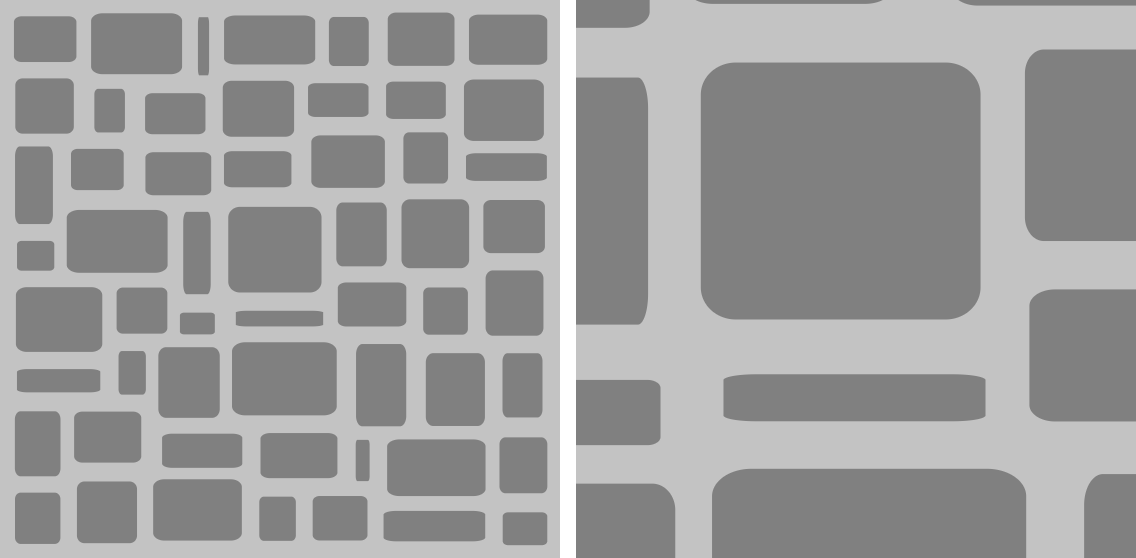
Left: the whole. Right: its middle third, enlarged.
This pattern is drawn by a Shadertoy shader. Its source:

```glsl
// Irregular paving of grey rounded rectangles with pale joints.

const vec2 GRID = vec2(7.0, 8.0);
const vec3 STONE = vec3(0.5);
const vec3 JOINT = vec3(0.765);

vec2 hash22(vec2 p) {
    vec3 q = fract(p.xyx * vec3(0.1031, 0.1030, 0.0973));
    q += dot(q, q.yzx + 33.33);
    return fract((q.xx + q.yz) * q.zy);
}

// Jittered lattice vertex; the outer frame stays straight.
vec2 vertex(vec2 id) {
    vec2 inner = step(0.5, id) * step(id, GRID - 0.5);
    vec2 jitter = (hash22(id + 17.0) * 2.0 - 1.0) * vec2(0.40, 0.36);
    return id + jitter * inner;
}

// Pinwheel tiling: even vertices carry vertical walls, odd ones horizontal.
void cellBounds(vec2 id, out vec2 lo, out vec2 hi) {
    vec2 a = vertex(id);
    vec2 b = vertex(id + vec2(1.0, 0.0));
    vec2 c = vertex(id + vec2(0.0, 1.0));
    vec2 d = vertex(id + 1.0);
    bool even = mod(id.x + id.y, 2.0) < 0.5;
    lo = even ? vec2(a.x, b.y) : vec2(c.x, a.y);
    hi = even ? vec2(d.x, c.y) : vec2(b.x, d.y);
}

// Approximate distance to a box whose elliptical corners follow its sides.
float roundedBox(vec2 p, vec2 halfSize) {
    vec2 radius = halfSize * 0.25;
    vec2 q = max((abs(p) - halfSize) / radius + 1.0, 0.0);
    float f = length(q);
    float slope = length(q / radius) / max(f, 1e-4);
    return (f - 1.0) / max(slope, 1e-3);
}

void mainImage(out vec4 fragColor, in vec2 fragCoord) {
    vec2 uv = fragCoord / iResolution.y;
    vec2 canvas = iResolution.xy / iResolution.y;
    float margin = 0.012;
    vec2 cellSize = (canvas - 2.0 * margin) / GRID;
    vec2 home = floor((uv - margin) / cellSize);

    // Walls wander by less than half a cell, so 3x3 neighbours suffice.
    float coverage = 0.0;
    for (int j = -1; j <= 1; j++) {
        for (int i = -1; i <= 1; i++) {
            vec2 id = home + vec2(i, j);
            if (any(lessThan(id, vec2(0.0))) || any(greaterThan(id, GRID - 0.5))) continue;

            vec2 lo, hi;
            cellBounds(id, lo, hi);

            // Uneven joints: each side is inset by its own amount.
            lo = margin + lo * cellSize + 0.010 + 0.0096 * hash22(id + 71.0);
            hi = margin + hi * cellSize - 0.010 - 0.0096 * hash22(id + 139.0);
            vec2 halfSize = max((hi - lo) * 0.5, 0.010);

            float dist = roundedBox(uv - (lo + hi) * 0.5, halfSize);
            coverage = max(coverage, clamp(0.5 - dist * iResolution.y, 0.0, 1.0));
        }
    }

    fragColor = vec4(mix(JOINT, STONE, coverage), 1.0);
}
```
